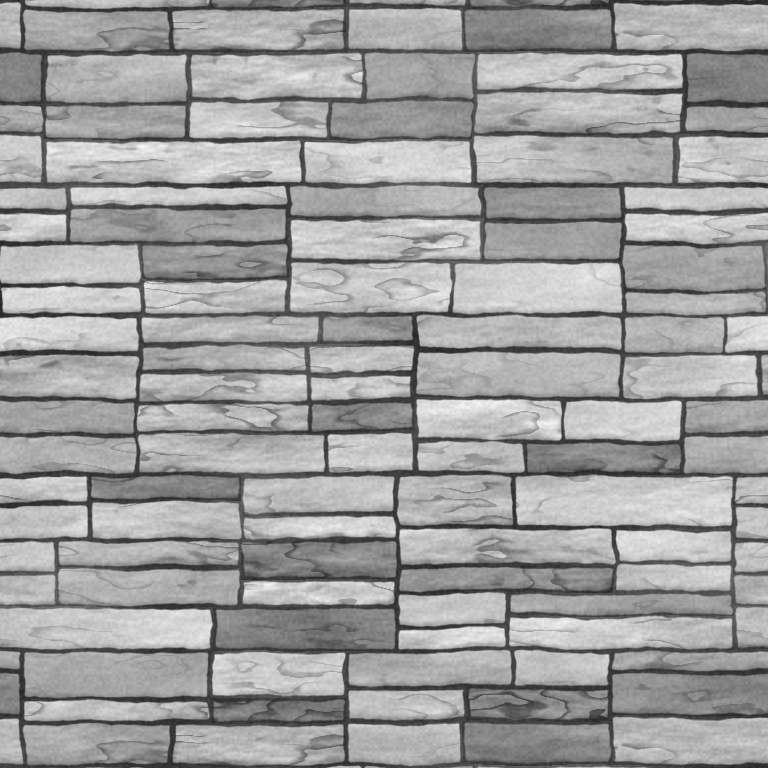
Write a Shadertoy shader that draws this texture.

```glsl
// Grey stacked ledge-stone wall: long, split slabs with thin dark joints.
// Staggered bands are cut recursively into slabs; each slab gets its own tone,
// layered fracture lines and relief lit from above.

const float TILE_HEIGHT = 0.93;            // vertical repeat, in canvas heights
const float BANDS = 5.0;                   // bands per repeat
const float BAND_JITTER = 0.45;
const vec2 MAX_STONE = vec2(0.34, 0.072);  // larger slabs are cut again
const float CUT_ASPECT = 4.0;              // wider than this: cut upright
const vec2 WARP = vec2(0.012, 0.008);      // waviness of the joints
const float CORNER = 0.006;
const float JOINT_WIDTH = 0.0016;
const float JOINT_SOFTNESS = 0.0028;
const float RELIEF = 0.9;
const float FRACTURE = 0.27;
const float GRAIN = 0.07;
const vec3 JOINT_COLOR = vec3(0.17);
const vec3 DARK_STONE = vec3(0.53);
const vec3 MID_STONE = vec3(0.68);
const vec3 LIGHT_STONE = vec3(0.80);

float hash(vec2 p) {
    vec3 q = fract(p.xyx * 0.1031);
    q += dot(q, q.yzx + 33.33);
    return fract((q.x + q.y) * q.z);
}

float noise(vec2 p) {
    vec2 i = floor(p), f = fract(p);
    f = f * f * (3.0 - 2.0 * f);
    return mix(mix(hash(i), hash(i + vec2(1, 0)), f.x),
               mix(hash(i + vec2(0, 1)), hash(i + vec2(1, 1)), f.x), f.y);
}

float fbm(vec2 p) {
    float sum = 0.0, amp = 0.53;
    for (int i = 0; i < 4; i++) {
        sum += amp * noise(p);
        p = mat2(1.8, 0.5, -0.5, 1.8) * p + 17.3;
        amp *= 0.5;
    }
    return sum;
}

float bandEdge(float i) {
    return i + BAND_JITTER * (hash(vec2(mod(i, BANDS), 4.0)) - 0.5);
}

// Finds the slab holding p: its corners and a random seed
void findStone(inout vec2 p, out vec2 lo, out vec2 hi, out float seed) {
    float unit = TILE_HEIGHT / BANDS;
    float y = fract(p.y / TILE_HEIGHT) * BANDS;
    float band = floor(y);
    if (y < bandEdge(band)) band -= 1.0;
    else if (y >= bandEdge(band + 1.0)) band += 1.0;

    seed = hash(vec2(mod(band, BANDS), 19.0));
    p = vec2(fract(p.x + seed), y * unit);
    lo = vec2(0.0, bandEdge(band) * unit);
    hi = vec2(1.0, bandEdge(band + 1.0) * unit);

    for (int i = 0; i < 8; i++) {
        vec2 size = hi - lo;
        if (size.x < MAX_STONE.x && size.y < MAX_STONE.y) break;
        float t = mix(0.32, 0.68, hash(vec2(seed * 571.0, 7.0)));
        vec2 cut = mix(lo, hi, t);
        bool upright = size.x > size.y * CUT_ASPECT;
        bool upper = upright ? p.x > cut.x : p.y > cut.y;
        if (upright) { if (upper) lo.x = cut.x; else hi.x = cut.x; }
        else { if (upper) lo.y = cut.y; else hi.y = cut.y; }
        seed = hash(vec2(seed * 917.0, float(i) * 2.0 + (upper ? 3.0 : 40.0)));
    }
}

float relief(vec2 q) {
    return fbm(q * vec2(16.0, 42.0));
}

void mainImage(out vec4 fragColor, in vec2 fragCoord) {
    vec2 uv = fragCoord / iResolution.y;
    float pixel = 1.0 / iResolution.y;

    // Wavy joints
    vec2 p = uv + WARP * (vec2(fbm(uv * vec2(5.0, 18.0)),
                               fbm(uv * vec2(13.0, 6.0) + 31.0)) - 0.5);
    vec2 lo, hi;
    float seed;
    findStone(p, lo, hi, seed);
    vec2 q = p - lo + 40.0 * vec2(seed, hash(vec2(seed * 300.0, 2.0)));
    float roughness = mix(0.2, 1.0, hash(vec2(seed * 431.0, 11.0)));

    // Tone of the slab, with broad stains
    float pick = hash(vec2(seed * 777.0, 23.0));
    vec3 color = mix(LIGHT_STONE, MID_STONE, smoothstep(0.15, 0.75, pick));
    color = mix(color, DARK_STONE, smoothstep(0.76, 0.88, pick));
    color += 0.26 * (fbm(q * vec2(7.0, 18.0) + 9.0) - 0.5);

    // Relief lit from above
    float slope = relief(q) - relief(q + vec2(-0.0015, 0.003));
    color += RELIEF * roughness * slope;

    // Fractured layers: thin dark contours, fading into the face
    float layer = fbm(q * vec2(8.0, 27.0) + 53.0) * 4.5;
    float ledge = fract(layer);
    float crack = smoothstep(0.0, 0.05, ledge) * (1.0 - smoothstep(0.05, 0.32, ledge));
    float broken = smoothstep(0.42, 0.62, noise(q * vec2(12.0, 30.0) + 71.0));
    color -= FRACTURE * roughness * crack * broken;

    // Rounded edge, shaded underside and chipped joint
    vec2 inset = min(p - lo, hi - p);
    float edge = CORNER - length(max(CORNER - inset, 0.0));
    float chip = fbm(q * vec2(45.0, 70.0)) - 0.5;
    float under = smoothstep(0.0, 0.012, p.y - lo.y + 0.012 * chip);
    color *= mix(0.77, 1.0, under);
    float width = JOINT_WIDTH * mix(0.4, 1.7, noise(uv * 13.0 + 5.0));
    float joint = 1.0 - smoothstep(width, width + max(JOINT_SOFTNESS, 1.5 * pixel),
                                   edge + 0.005 * chip);
    color = mix(color, JOINT_COLOR, joint * mix(0.6, 1.0, noise(uv * 9.0 + 3.0)));

    color += GRAIN * (noise(uv * 290.0) - 0.5);
    fragColor = vec4(clamp(color, 0.0, 1.0), 1.0);
}
```
